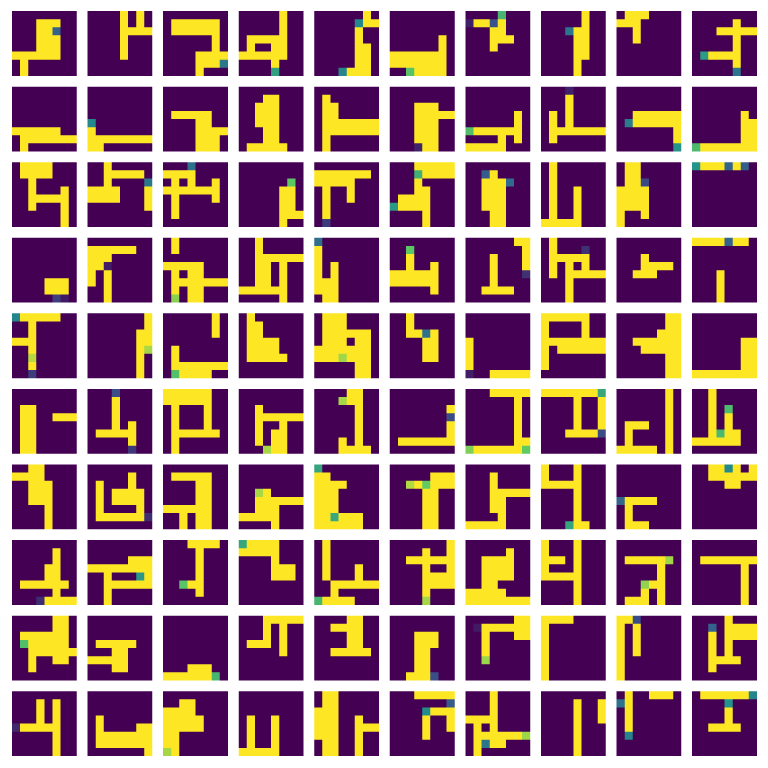
A Shadertoy shader for this pattern:

```glsl
// Ten by ten gallery of small blocky corridor maps, 8 x 8 cells each, on white

// Integer PCG hash to [0, 1)
float rand(uint seed) {
    uint h = seed * 747796405u + 2891336453u;
    h = ((h >> ((h >> 28u) + 4u)) ^ h) * 277803737u;
    return float(((h >> 22u) ^ h) >> 8u) * exp2(-24.0);
}

// Purple - blue - teal - green - yellow ramp
vec3 heatColor(float level) {
    vec3 c = mix(vec3(0.267, 0.005, 0.329), vec3(0.23, 0.32, 0.545), clamp(level * 4.0, 0.0, 1.0));
    c = mix(c, vec3(0.128, 0.567, 0.551), clamp(level * 4.0 - 1.0, 0.0, 1.0));
    c = mix(c, vec3(0.37, 0.79, 0.38), clamp(level * 4.0 - 2.0, 0.0, 1.0));
    return mix(c, vec3(0.993, 0.906, 0.144), clamp(level * 4.0 - 3.0, 0.0, 1.0));
}

bool inBox(vec2 cell, vec2 a, vec2 b) {
    return all(greaterThanEqual(cell, min(a, b))) && all(lessThanEqual(cell, max(a, b)));
}

// Level of one cell: branching strokes at right angles, with odd cells at their ends
float mapLevel(vec2 cell, uint seed) {
    float level = 0.0, accent = -1.0;
    vec2 pen = floor(vec2(1.0 + 6.0 * rand(seed), 8.0 * rand(seed + 1u)));
    bool vertical = rand(seed + 2u) < 0.65;
    int strokes = 3 + int(3.0 * rand(seed + 3u));

    for (int i = 0; i < strokes; i++) {
        uint s = seed + 8u * uint(i + 1);
        vec2 axis = vertical ? vec2(0, 1) : vec2(1, 0);

        // Head mostly towards the farther side
        float heading = dot(pen, axis) < 3.5 ? 1.0 : -1.0;
        if (rand(s) < 0.2) heading = -heading;
        vec2 tip = clamp(pen + axis * heading * floor(2.0 + 6.0 * rand(s + 1u)), 0.0, 7.0);

        // Some strokes are two cells wide
        vec2 widen = rand(s + 2u) < 0.2 ? axis.yx : vec2(0);
        if (inBox(cell, min(pen, tip), max(pen, tip) + widen)) level = 1.0;

        // Intermediate value on or just past the tip
        float chance = rand(s + 3u);
        vec2 spot = tip + (chance < 0.2 ? vec2(0) : axis * heading);
        if (chance < 0.4 && cell == spot) accent = 0.05 + 0.85 * rand(s + 4u);

        // Branch from along the stroke, sometimes jump elsewhere
        pen = round(mix(pen, tip, 0.3 + 0.7 * rand(s + 5u)));
        if (rand(s + 6u) < 0.12) pen = mod(pen + vec2(3, 4), 8.0);
        vertical = !vertical;
    }
    return accent < 0.0 ? level : accent;
}

vec3 gallery(vec2 uv) {
    vec2 grid = (uv - 0.0156) / 0.0984;
    vec2 tile = floor(grid);
    vec2 cell = floor(fract(grid) * 8.0 * 0.0984 / 0.0844);
    if (!inBox(tile, vec2(0), vec2(9)) || !inBox(cell, vec2(0), vec2(7))) return vec3(1);
    return heatColor(mapLevel(cell, uint(tile.x + 10.0 * tile.y) * 64u + 17u));
}

void mainImage(out vec4 fragColor, in vec2 fragCoord) {
    // 4 x 4 supersampling smooths every edge
    vec3 sum = vec3(0);
    for (int i = 0; i < 16; i++) {
        vec2 offset = (vec2(i % 4, i / 4) + 0.5) / 4.0 - 0.5;
        sum += gallery((fragCoord + offset) / iResolution.xy);
    }
    fragColor = vec4(sum / 16.0, 1.0);
}
```
